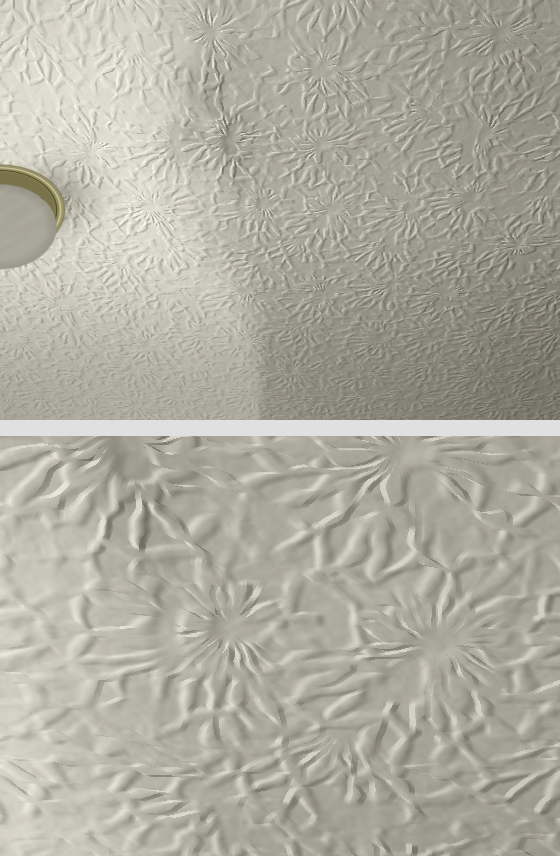
Top, the full canvas; bottom, a detail of the centre.
Write a WebGL 2 fragment shader that draws this texture.

```glsl
#version 300 es
precision highp float;

uniform vec2 u_resolution;
out vec4 outColor;

const float TAU = 6.2831853;
const float SPOKES = 23.0;
const float RINGS = 3.3;

vec2 hash2(vec2 p) {
  vec3 q = fract(vec3(p.xyx) * vec3(0.1031, 0.1030, 0.0973));
  q += dot(q, q.yzx + 33.33);
  return fract((q.xx + q.yz) * q.zy);
}

float noise(vec2 p) {
  vec2 i = floor(p), f = fract(p);
  f = f * f * (3.0 - 2.0 * f);
  float low = mix(hash2(i).x, hash2(i + vec2(1, 0)).x, f.x);
  float high = mix(hash2(i + vec2(0, 1)).x, hash2(i + vec2(1, 1)).x, f.x);
  return mix(low, high, f.y);
}

float fbm(vec2 p) {
  return 0.55 * noise(p) + 0.3 * noise(p * 2.1 + 7.0) + 0.15 * noise(p * 4.3 + 19.0);
}

// Distance to the cell borders of a polar Voronoi pattern
float spokeDistance(vec2 d, float seed) {
  float r = length(d);
  vec2 polar = vec2((atan(d.y, d.x) / TAU + 0.5) * SPOKES, r * RINGS);
  vec2 base = floor(polar), f = fract(polar);
  vec2 nearest = vec2(8.0), second = vec2(9.0);
  for (int j = -1; j <= 1; j++)
    for (int i = -1; i <= 1; i++) {
      vec2 g = vec2(i, j);
      vec2 id = base + g;
      id.x = mod(id.x, SPOKES);
      vec2 v = g + 0.1 + 0.8 * hash2(id + seed) - f;
      if (dot(v, v) < dot(nearest, nearest)) { second = nearest; nearest = v; }
      else if (dot(v, v) < dot(second, second)) second = v;
    }
  vec2 normal = normalize(second - nearest);
  vec2 scale = vec2(max(r, 0.05) * TAU / SPOKES, 1.0 / RINGS);
  return dot(0.5 * (nearest + second), normal) / length(normal / scale);
}

// Brush stamps pressed into plaster, each covering the ones before
float plasterHeight(vec2 q, float width) {
  vec2 cell = floor(q);
  vec2 bend = vec2(fbm(q * 4.0), fbm(q * 4.0 + 31.0)) - 0.5;
  float height = 0.0;
  for (int j = -1; j <= 1; j++)
    for (int i = -1; i <= 1; i++) {
      vec2 id = cell + vec2(i, j);
      vec2 rnd = hash2(id + 57.0);
      vec2 d = q - id - 0.2 - 0.6 * rnd + 0.11 * bend;
      float r = length(d);
      float cover = smoothstep(0.9, 0.6, r);
      if (cover > 0.0) {
        float thick = width * (0.6 + 0.8 * noise(q * 9.0 + rnd * 40.0));
        float ridge = smoothstep(thick, 0.15 * thick, spokeDistance(d, floor(rnd.x * 900.0)));
        ridge *= smoothstep(0.18, 0.42, noise(q * 6.0 + rnd * 90.0)) * smoothstep(0.02, 0.14, r);
        height = mix(height, ridge, cover);
      }
    }
  return height + 0.28 * noise(q * 15.0) + 0.1 * noise(q * 34.0);
}

// Ceiling plane receding towards the lower border
vec2 ceilingPlane(vec2 p) {
  float depth = 1.95 / (p.y + 0.95);
  return 4.1 * vec2((p.x - 0.67) * depth, -1.95 * depth) + 40.0;
}

float ellipseLevel(vec2 p, vec2 center, vec2 radius) {
  return length((p - center) / radius);
}

float softSpot(vec2 p, vec2 center, vec2 radius) {
  vec2 d = (p - center) / radius;
  return exp(-dot(d, d));
}

// Broad light: bright left side, dim right side, soft seam between
float ceilingLight(vec2 p, float side) {
  float left = mix(0.68, 0.87, smoothstep(0.0, 0.5, p.y)) - 0.04 * smoothstep(0.8, 1.0, p.y);
  float right = mix(0.54, 0.645, smoothstep(0.0, 0.55, p.y));
  right += 0.05 - 0.11 * smoothstep(0.5, 1.333, p.x);
  return mix(left, right, side);
}

vec3 plasterTint(float light) {
  return vec3(light, light - 0.013, light - 0.06);
}

vec3 addLamp(vec3 color, vec2 p, float pixel) {
  float rim = ellipseLevel(p, vec2(0.0, 0.5), vec2(0.155, 0.108));
  float glass = ellipseLevel(p, vec2(0.0, 0.46), vec2(0.135, 0.101));
  float edge = pixel / 0.1;
  // Brass rim: broad face with a bright lip and a dark groove
  vec3 brass = mix(vec3(0.47, 0.45, 0.29), vec3(0.60, 0.58, 0.41), smoothstep(0.8, 0.95, rim));
  brass += 0.2 * smoothstep(0.025, 0.0, abs(rim - 0.93));
  brass -= 0.2 * smoothstep(0.02, 0.0, abs(rim - 0.87));
  brass -= 0.15 * smoothstep(0.97, 1.0, rim);
  color = mix(color, brass, smoothstep(1.0 + edge, 1.0 - edge, rim));
  float knob = length(p - vec2(0.097, 0.524));
  color = mix(color, vec3(0.2, 0.17, 0.1), smoothstep(0.006 + pixel, 0.006 - pixel, knob));
  // Frosted bowl
  float streaks = noise(vec2(p.x * 12.0 + p.y * 9.0, p.y * 70.0 - p.x * 40.0)) - 0.5;
  float bowl = 0.66 + 0.03 * streaks - 0.06 * smoothstep(0.75, 1.0, glass);
  return mix(color, plasterTint(bowl), smoothstep(1.0 + edge, 1.0 - edge, glass));
}

void main() {
  vec2 p = gl_FragCoord.xy / u_resolution.y;
  float pixel = 1.0 / u_resolution.y;

  float seam = mix(0.62, 0.43, smoothstep(0.1, 0.75, p.y)) + 0.06 * (fbm(p * 9.0) - 0.5) * p.y;
  float blur = mix(0.015, 0.15, smoothstep(0.0, 0.6, p.y));
  float side = smoothstep(seam - blur, seam + blur, p.x);
  float stain = softSpot(p, vec2(0.49, 0.66), vec2(0.1, 0.24)) * smoothstep(0.2, 0.7, fbm(p * 16.0));

  // Relief shaded from the left
  vec2 toLight = 0.0026 * normalize(vec2(-0.95, 0.3));
  float width = mix(0.075, 0.055, smoothstep(0.0, 0.6, p.y));
  float relief = plasterHeight(ceilingPlane(p - toLight), width)
               - plasterHeight(ceilingPlane(p + toLight), width);
  float strength = mix(0.085, 0.19, smoothstep(0.0, 0.45, p.y)) * (1.0 + 0.5 * stain);
  relief *= relief > 0.0 ? mix(0.5, 1.0, side) : mix(1.0, 0.8, side);

  float light = ceilingLight(p, side) - 0.11 * stain;
  light -= 0.22 * softSpot(p, vec2(0.13, 0.53), vec2(0.09, 0.075));
  light += 0.05 * (fbm(p * 3.0) - 0.5) + strength * clamp(relief, -0.9, 0.9);
  light += 0.02 * (noise(p * 280.0) - 0.5);

  outColor = vec4(clamp(addLamp(plasterTint(light), p, pixel), 0.0, 1.0), 1.0);
}
```
